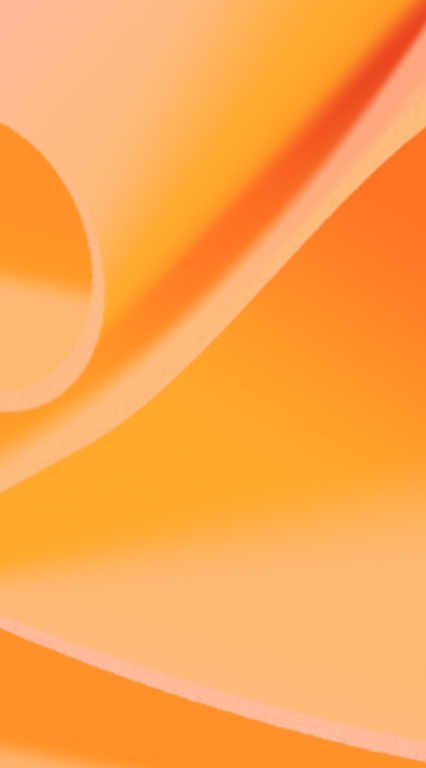
Give the GLSL for this background, as a Shadertoy shader.

```glsl
// Curled sheets of orange paper with soft shadows and pale, fibrous cut edges.

// Palette
const vec3 PEACH  = vec3(1.00, 0.73, 0.49);
const vec3 PINK   = vec3(1.00, 0.73, 0.60);
const vec3 CORAL  = vec3(1.00, 0.65, 0.50);
const vec3 AMBER  = vec3(1.00, 0.66, 0.17);
const vec3 ORANGE = vec3(1.00, 0.57, 0.15);
const vec3 EMBER  = vec3(1.00, 0.45, 0.14);
const vec3 RED    = vec3(0.90, 0.22, 0.12);

// Layout: x spans 0..1, y spans 0..HEIGHT
const float HEIGHT = 1.803;
const float ROLL_BASE = 0.742;
const float ROLL_SLOPE = 1.07;
const float ROLL_FOOT = 0.969;
const float ROLL_SHEAR = 0.17;
const vec2 MOUTH_CENTER = vec2(-0.059, 1.2136);
const vec2 MOUTH_RADII  = vec2(0.270, 0.331);
const vec2 RIM_CENTER   = vec2(-0.042, 1.188);
const vec2 RIM_RADII    = vec2(0.2817, 0.352);

// Texture
const float FIBER_SCALE = 65.0;
const float FIBER_SHADE = 0.035;
const float EDGE_WOBBLE = 0.003;
const float GRAIN_SCALE = 190.0;
const float GRAIN_SHADE = 0.018;

vec2 hashGradient(vec2 cell) {
    vec2 h = vec2(dot(cell, vec2(127.1, 311.7)), dot(cell, vec2(269.5, 183.3)));
    return 2.0 * fract(sin(h) * 43758.5) - 1.0;
}

float gradientNoise(vec2 p) {
    vec2 i = floor(p), f = fract(p);
    vec2 u = f * f * f * (f * (f * 6.0 - 15.0) + 10.0);
    vec2 e = vec2(0.0, 1.0);
    float low  = mix(dot(hashGradient(i), f), dot(hashGradient(i + e.yx), f - e.yx), u.x);
    float high = mix(dot(hashGradient(i + e.xy), f - e.xy), dot(hashGradient(i + 1.0), f - 1.0), u.x);
    return mix(low, high, u.y);
}

// Approximate signed distance to a sheared ellipse, negative inside
float ellipseDistance(vec2 p, vec2 center, vec2 radii) {
    vec2 q = p - center;
    q.x += ROLL_SHEAR * q.y;
    float k = length(q / radii);
    return k * (k - 1.0) / max(length(q / (radii * radii)), 0.01);
}

// Coverage of the side where d is negative
float cover(float d, float softness) {
    return 1.0 - smoothstep(-softness, softness, d);
}

// Broad sheet: ember at upper right, amber fold, peach foreground
vec3 sheetColor(vec2 p) {
    vec3 c = mix(AMBER, EMBER, smoothstep(1.05, 1.98, p.y + 0.6 * p.x));
    float fold = p.y - 0.45 - 0.18 * p.x;
    float blur = mix(0.05, 0.15, p.x);
    c = mix(c, PEACH, 0.85 * cover(fold, blur));
    return mix(c, PINK, 0.45 * cover(p.y - 0.34 + 0.25 * p.x, 0.15));
}

// Shadow between the roll and the edge of the middle sheet
vec3 gapColor(vec2 p) {
    vec3 c = mix(mix(ORANGE, AMBER, 0.4), EMBER, smoothstep(0.12, 0.58, p.x));
    return mix(c, RED, smoothstep(0.50, 1.0, p.x));
}

// Outside of the roll, turning from peach to shadow at its silhouette
vec3 rollColor(vec2 p, float depth) {
    float width = mix(0.10, 0.36, clamp((p.y - 0.95) / 0.85, 0.0, 1.0));
    float turn = depth / width;
    vec3 c = mix(ORANGE, AMBER, smoothstep(-0.05, 0.32, turn));
    c = mix(c, PEACH, smoothstep(0.25, 1.25, turn));
    return mix(c, PINK, smoothstep(0.25, 0.75, depth));
}

// Hollow end of the roll, lit along its floor
vec3 mouthColor(vec2 p) {
    float light = p.y - 1.155 + 0.2 * p.x;
    vec3 c = mix(ORANGE, AMBER, 0.5 * cover(light - 0.06, 0.12));
    return mix(c, mix(PEACH, AMBER, 0.15), cover(light, 0.04));
}

void mainImage(out vec4 fragColor, in vec2 fragCoord) {
    vec2 p = fragCoord / iResolution.xy * vec2(1.0, HEIGHT);
    float x = p.x;
    float aa = 0.003 + 0.7 / iResolution.x;
    float fiber = gradientNoise(p * FIBER_SCALE) + 0.5 * gradientNoise(p * FIBER_SCALE * 2.3);
    float wobble = EDGE_WOBBLE * fiber;

    // Foreground lip and the floor below it
    float lipTop = 0.359 - 0.394 * x + 0.096 * x * x;
    float lipBottom = 0.3286 - 0.4276 * x + 0.113 * x * x;
    vec3 color = sheetColor(p);
    vec3 paperEdge = PINK * (1.0 + FIBER_SHADE * fiber);
    color = mix(color, paperEdge, cover(p.y - lipTop + wobble, aa * 1.6));
    vec3 ground = mix(ORANGE, PEACH, 0.8 * cover(p.y - 0.05 + 0.2 * x, 0.035));
    color = mix(color, ground, cover(p.y - lipBottom + wobble, aa));

    // Middle sheet: pale cut edge below, coral side above
    float bandBottom = 0.6455 + 0.549 * x + 0.3216 * smoothstep(0.2, 1.1, x);
    float bandTop = 0.711 + 0.556 * x + 0.465 * x * x;
    float across = (p.y - bandBottom) / (bandTop - bandBottom);
    vec3 band = mix(PEACH, CORAL, smoothstep(0.25, 0.65, across) * smoothstep(0.45, 0.9, x));
    band *= 1.0 + FIBER_SHADE * fiber * cover(across - 0.6, 0.3);
    color = mix(color, band, cover(bandBottom - p.y + wobble, aa * 1.4));

    // Gap with a warm glow beside the middle sheet
    float blur = mix(0.075, 0.035, x);
    float above = p.y - bandTop;
    vec3 gap = mix(gapColor(p), AMBER, 0.6 * cover(above - 0.05, 0.06) * (1.0 - 0.7 * x));
    color = mix(color, gap, smoothstep(-0.4 * blur, blur, above));

    // Roll: silhouette, rim, hollow
    float depth = (p.y - ROLL_BASE - ROLL_SLOPE * x) / length(vec2(1.0, ROLL_SLOPE));
    float edgeBlur = mix(0.006, 0.04, smoothstep(0.2, 0.9, x));
    float body = cover(-depth, edgeBlur) * cover(ROLL_FOOT - p.y, 0.012);
    color = mix(color, rollColor(p, depth), body);
    float rim = ellipseDistance(p, RIM_CENTER, RIM_RADII) + wobble;
    float mouth = ellipseDistance(p, MOUTH_CENTER, MOUTH_RADII) + wobble;
    vec3 rimColor = mix(PEACH, PINK, 0.3) * (1.0 + FIBER_SHADE * fiber);
    color = mix(color, rimColor, cover(rim, aa * 1.3));
    color = mix(color, mouthColor(p), cover(mouth, aa * 1.3));

    // Fine paper grain
    color *= 1.0 + GRAIN_SHADE * gradientNoise(p * GRAIN_SCALE);
    fragColor = vec4(clamp(color, 0.0, 1.0), 1.0);
}
```
